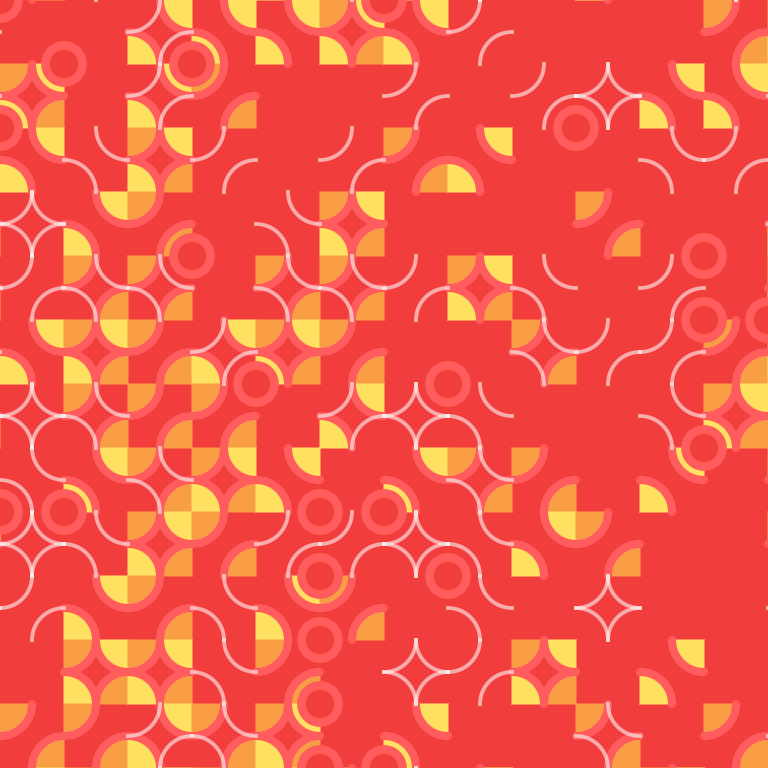
This pattern is drawn by a Shadertoy shader. Its source:

```glsl
// Truchet grid of quarter arcs: each square tile has two diagonals, and each diagonal
// is empty, a pair of filled pies with a thick round-capped rim, or a pair of thin arcs.
// Hashes choose the kinds and scatter rings on the tile corners.

const float TILES = 12.0;
const float ARC_RADIUS = 0.5;        // lengths below are in tiles
const float RIM_HALF = 0.0625;
const float THIN_HALF = 0.03;
const float RING_RADIUS = 0.29;
const float RING_HALF = 0.067;
const float FILL_CHANCE = 0.29;
const float THIN_CHANCE = 0.18;
const float RING_CHANCE = 0.14;
const float THIN_ALPHA = 0.57;
const float SEED = 3.0;

const vec3 RED = vec3(0.95, 0.24, 0.24);
const vec3 PINK = vec3(1.00, 0.36, 0.37);
const vec3 YELLOW = vec3(1.00, 0.88, 0.38);
const vec3 ORANGE = vec3(0.98, 0.62, 0.27);
const vec3 WHITE = vec3(1.0);

float hash(vec2 cell, float salt) {
    vec3 v = fract(vec3(cell, salt + SEED) * vec3(0.1031, 0.1130, 0.0973) + 0.37);
    v += dot(v, v.yzx + 33.33);
    return fract((v.x + v.y) * v.z);
}

float coverage(float dist, float pixel) {
    return clamp(0.5 - dist / pixel, 0.0, 1.0);
}

// Folds a tile onto one corner of a diagonal; both axes point into the tile.
vec2 cornerCoords(vec2 q, bool falling) {
    if (falling) q.x = -q.x;
    if (q.y < q.x) q = -q;
    return vec2(q.x + 0.5, 0.5 - q.y);
}

float roundCapArc(vec2 r) {
    if (min(r.x, r.y) > 0.0) return abs(length(r) - ARC_RADIUS) - RIM_HALF;
    return min(length(r - vec2(ARC_RADIUS, 0.0)), length(r - vec2(0.0, ARC_RADIUS))) - RIM_HALF;
}

float squareCapArc(vec2 r) {
    float band = abs(length(max(r, 0.0)) - ARC_RADIUS);
    return max(band, -min(r.x, r.y)) - THIN_HALF;
}

void mainImage(out vec4 fragColor, in vec2 fragCoord) {
    float pixel = TILES / iResolution.y;
    vec2 p = fragCoord * pixel;
    p.y = TILES - p.y;                // rows count downward
    vec2 home = floor(p);

    vec3 color = RED;
    float rim = 1.0;
    float thinGap = 1.0;              // light left uncovered by thin arcs

    // Neighbours are included because caps cross tile edges.
    for (int y = -1; y <= 1; y++)
    for (int x = -1; x <= 1; x++)
    for (int diagonal = 0; diagonal < 2; diagonal++) {
        vec2 cell = home + vec2(x, y);
        bool falling = diagonal == 1;
        float kind = hash(cell, 7.0 + 11.0 * float(diagonal));
        vec2 r = cornerCoords(p - cell - 0.5, falling);

        if (kind < FILL_CHANCE) {
            // Half a pixel of bleed closes seams between touching pies.
            float pie = max(length(r) - ARC_RADIUS, -min(r.x, r.y) - 0.5 * pixel);
            color = mix(color, falling ? ORANGE : YELLOW, coverage(pie, pixel));
            rim = min(rim, roundCapArc(r));
        } else if (kind < FILL_CHANCE + THIN_CHANCE) {
            thinGap *= 1.0 - THIN_ALPHA * coverage(squareCapArc(r), pixel);
        }
    }
    color = mix(color, PINK, coverage(rim, pixel));
    color = mix(color, WHITE, 1.0 - thinGap);

    // Rings on tile corners, with a plain centre.
    vec2 corner = floor(p + 0.5);
    if (hash(corner, 41.0) < RING_CHANCE) {
        float d = length(p - corner) - RING_RADIUS;
        color = mix(color, PINK, coverage(d - RING_HALF, pixel));
        color = mix(color, RED, coverage(d + RING_HALF, pixel));
    }

    fragColor = vec4(color, 1.0);
}
```
